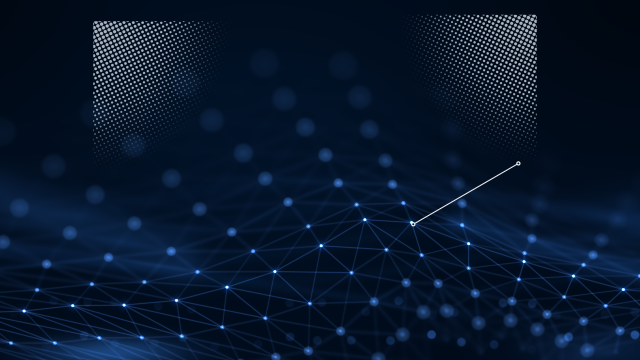
Write a Shadertoy shader that draws this background.

```glsl
// A deep blue network landscape: a lattice of linked nodes bent over a ridge,
// sharp along the crest and blurred into bokeh in front and behind,
// with two halftone corners and a white pointer line over a soft navy glow.

// Height of the ridge in its sharp row
float crest(float x) {
    float d = (x - 1.053) / (x < 1.053 ? 0.27 : 0.45);
    return 0.12 + 0.27 / (1.0 + d * d);
}

// Lattice point: column runs along the ridge, depth runs away from the viewer
vec2 node(float column, float depth) {
    float c = column - 3.0;
    float x = 0.764 + 0.139 * column - 0.04 * exp(-0.5 * c * c);
    float lift = depth < 0.0 ? 0.083 * depth : depth * (0.046 + 0.0046 * depth);
    vec2 p = vec2(x + lift * (x - 1.366) / 0.532,
                  crest(x) + lift * (1.0 - 0.4 * smoothstep(1.2, 1.5, x)));
    return p + 0.006 * sin(vec2(5.1, 4.3) * column + vec2(3.7, 7.9) * depth);
}

float segment(vec2 p, vec2 a, vec2 b) {
    vec2 ab = b - a;
    return length(p - a - ab * clamp(dot(p - a, ab) / dot(ab, ab), 0.0, 1.0));
}

float bell(float d, float width) {
    return exp(-d * d / (width * width));
}

vec2 hash2(vec2 p) {
    return fract(sin(vec2(dot(p, vec2(127.1, 311.7)), dot(p, vec2(269.5, 183.3)))) * 43758.5);
}

// Dots shrinking away from a corner; side is the horizontal growth direction
float halftone(vec2 p, vec2 corner, float side, float px) {
    vec2 q = (p - corner) * vec2(side, -1.0);
    float fade = clamp(1.0 - length(q / vec2(0.40, 0.43)), 0.0, 1.0);
    vec2 cell = fract(mat2(0.9, 0.44, -0.44, 0.9) * q / 0.0116) - 0.5;
    float radius = 0.0012 + 0.0038 * fade;
    float dots = 1.0 - smoothstep(-px, px, length(cell) * 0.0116 - radius);
    vec2 inside = smoothstep(-px, px, q);
    return dots * inside.x * inside.y * smoothstep(0.0, 0.5, fade);
}

void mainImage(out vec4 fragColor, in vec2 fragCoord) {
    vec2 p = fragCoord / iResolution.y;
    float px = 0.7 / iResolution.y;

    // Navy backdrop and broad glows
    vec3 col = vec3(0.0, 0.042, 0.10);
    col += vec3(0.004, 0.028, 0.052) * bell(length((p - vec2(0.72, 0.62)) * vec2(0.7, 1.0)), 0.38);
    col += vec3(0.03, 0.07, 0.125) * bell(segment(p, vec2(-0.1, 0.49), vec2(0.5, 0.28)), 0.065);
    col += vec3(0.03, 0.08, 0.15) * bell(segment(p, vec2(1.27, 0.38), vec2(1.85, 0.22)), 0.035);
    col += vec3(0.015, 0.045, 0.085) * bell(length((p - vec2(1.78, 0.38)) * vec2(0.6, 1.0)), 0.1);
    col += vec3(0.10, 0.22, 0.38) * bell(length((p - vec2(0.31, 0.02)) * vec2(0.22, 1.0)), 0.04);
    col += vec3(0.03, 0.07, 0.13) * bell(length((p - vec2(1.68, 0.03)) * vec2(0.3, 1.0)), 0.06);

    // Veil of faint layered sine strands
    for (float i = 0.0; i < 6.0; i++) {
        float y = 0.2 + 0.045 * i + 0.07 * sin(2.6 * p.x + 0.9 * i + 1.0);
        col += vec3(0.006, 0.016, 0.030) * bell(p.y - y, 0.012 + 0.003 * i);
    }

    // Cellular bokeh near the lower edge
    vec2 grid = p / 0.095;
    vec2 rnd = hash2(floor(grid));
    float spot = length(fract(grid) - 0.25 - 0.5 * rnd) * 0.095;
    float low = (1.0 - smoothstep(0.1, 0.22, p.y)) * (0.35 + 0.65 * smoothstep(0.7, 1.3, p.x));
    col += vec3(0.10, 0.20, 0.36) * rnd.y * low * (1.0 - smoothstep(0.009, 0.015, spot));

    // Lattice of nodes and links, defocused away from the crest
    for (float k = -8.0; k < 9.0; k++) {
        vec2 a0 = node(k, -4.0), b0 = node(k + 1.0, -4.0);
        for (float t = -3.0; t < 7.0; t++) {
            vec2 a = node(k, t), b = node(k + 1.0, t);
            float focus = abs(t), blur = max(focus - 0.8, 0.0);
            float width = max(0.0011, px) + 0.0035 * blur;
            float links = bell(segment(p, a, b), width) + bell(segment(p, a, a0), width)
                        + bell(segment(p, a, b0), width) + 0.7 * bell(segment(p, b, a0), width);
            col += vec3(0.19, 0.31, 0.54) * links * 0.42 * exp(-0.65 * focus);

            float d = length(p - a);
            float radius = 0.0048 + 0.0072 * blur;
            float far = 1.0 - 0.75 * smoothstep(1.0, 4.0, t) * smoothstep(0.95, 1.25, a.x);
            float disc = 1.0 - smoothstep(radius * 0.7, radius * 1.15, d);
            col += vec3(0.33, 0.56, 0.88) * disc * far * 0.72 * exp(-0.46 * focus);
            col += vec3(0.02, 0.08, 0.20) * bell(d, 0.013) * exp(-focus);
            col += vec3(0.5, 0.45, 0.3) * bell(d, 0.0035) * exp(-2.0 * focus);
            a0 = a;
            b0 = b;
        }
    }

    // Darker outer and upper margins
    col *= 1.0 - 0.35 * smoothstep(0.55, 1.0, p.y) * smoothstep(0.3, 1.0, abs(p.x - 0.8));

    // Halftone corners
    float dots = halftone(p, vec2(0.259, 0.941), 1.0, px)
               + halftone(p, vec2(1.491, 0.959), -1.0, px);
    col = mix(col, vec3(0.78, 0.82, 0.86), 0.85 * dots);

    // Pointer line with hollow ends
    vec2 start = vec2(1.148, 0.377), end = vec2(1.440, 0.546);
    float tip = min(length(p - start), length(p - end));
    float stroke = min(segment(p, start, end) - 0.0014, tip - 0.0058);
    col = mix(col, vec3(0.97), 1.0 - smoothstep(-px, px, stroke));
    col = mix(col, vec3(0.02, 0.08, 0.16), 1.0 - smoothstep(-px, px, tip - 0.0026));

    fragColor = vec4(min(col, 1.0), 1.0);
}
```
